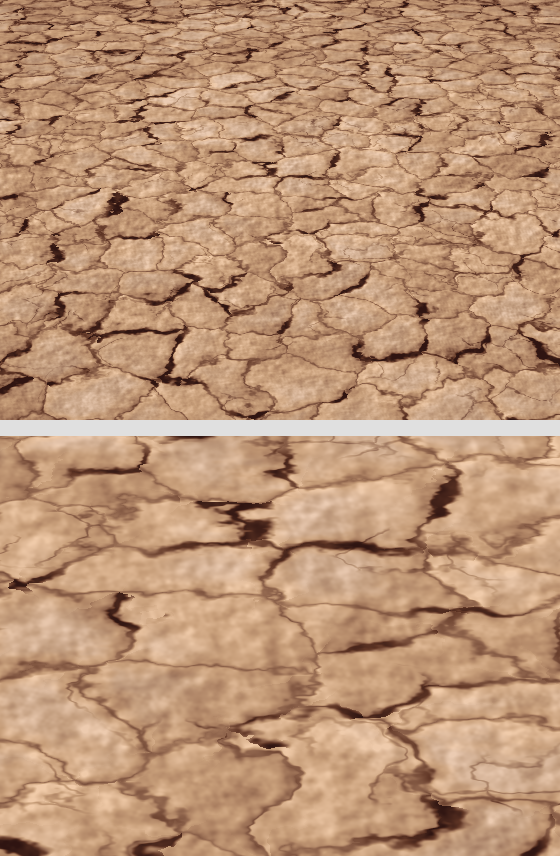
Top: the whole. Bottom: its middle third, enlarged.
This texture is drawn by a Shadertoy shader. Its source:

```glsl
// Sun-baked cracked mud receding toward a horizon above the frame.
// A warped Voronoi diagram in ground space gives plates and cracks; each edge
// is shaded by its direction to the light, and tones go through an earth ramp.

#define HORIZON 1.68      // height where the ground would vanish
#define PLATE_WIDTH 0.106 // plate width per unit below the horizon
#define DEPTH_SCALE 25.0  // plate rows along the depth
#define CRACK 0.040       // typical half width of a crack, in plates
#define RAGGED 0.085      // fine waviness of the edges
#define BASE_TONE 0.87
#define GRAIN 0.34
#define BUMP 0.34         // side-lit roughness of the surface
#define RELIEF 0.20
#define VIGNETTE 0.30
#define LIGHT_DIR vec2(-0.8, 0.6)

const vec3 EARTH[6] = vec3[6](
    vec3(0.18, 0.08, 0.07), vec3(0.37, 0.21, 0.15), vec3(0.53, 0.37, 0.29),
    vec3(0.67, 0.51, 0.40), vec3(0.77, 0.62, 0.49), vec3(0.87, 0.73, 0.61));

float hash(vec2 p) {
    return fract(sin(dot(p, vec2(127.1, 311.7))) * 43758.5453);
}

vec2 hash2(vec2 p) {
    return vec2(hash(p), hash(p + vec2(37.3, 17.9)));
}

float noise(vec2 p) {
    vec2 i = floor(p), f = fract(p);
    f = f * f * (3.0 - 2.0 * f);
    return mix(mix(hash(i), hash(i + vec2(1, 0)), f.x),
               mix(hash(i + vec2(0, 1)), hash(i + vec2(1, 1)), f.x), f.y);
}

float fbm(vec2 p) {
    float sum = 0.0, amp = 0.5;
    for (int i = 0; i < 3; i++) {
        sum += amp * noise(p);
        p = mat2(1.6, 1.2, -1.2, 1.6) * p + 7.3;
        amp *= 0.5;
    }
    return sum / 0.875;
}

vec2 noise2(vec2 p) {
    return vec2(noise(p), noise(p + 41.7)) - 0.5;
}

vec2 site(vec2 cell) {
    return cell + 0.5 + 0.9 * (hash2(cell) - 0.5);
}

// Returns edge distance, outward edge normal and a random value per edge.
vec4 plates(vec2 p, out vec2 cell) {
    vec2 home = floor(p), toSite = vec2(0);
    float nearest = 9.0;
    for (int j = -1; j <= 1; j++)
    for (int i = -1; i <= 1; i++) {
        vec2 c = home + vec2(i, j), r = site(c) - p;
        if (dot(r, r) < nearest) { nearest = dot(r, r); toSite = r; cell = c; }
    }
    vec4 edge = vec4(9, 0, 1, 0);
    for (int j = -2; j <= 2; j++)
    for (int i = -2; i <= 2; i++) {
        if (i == 0 && j == 0) continue;
        vec2 c = cell + vec2(i, j), r = site(c) - p;
        vec2 n = normalize(r - toSite);
        float d = dot(0.5 * (r + toSite), n);
        if (d < edge.x) edge = vec4(d, n, hash(c + cell + 0.5));
    }
    return edge;
}

vec3 earth(float tone) {
    float t = clamp(tone, 0.0, 1.12) * 5.0;
    int i = min(int(t), 4);
    return mix(EARTH[i], EARTH[i + 1], t - float(i));
}

void mainImage(out vec4 fragColor, in vec2 fragCoord) {
    vec2 uv = fragCoord / iResolution.y;
    float aspect = iResolution.x / iResolution.y;

    // Perspective ground plane and its stretch per canvas unit
    float below = HORIZON - uv.y;
    vec2 ground = vec2((uv.x - 0.5 * aspect) / (PLATE_WIDTH * below), DEPTH_SCALE / below);
    vec2 stretch = vec2(1.0 / (PLATE_WIDTH * below), DEPTH_SCALE / (below * below));
    float defocus = min(pow(abs(uv.y - 0.42) / 0.58, 2.0), 1.0);
    float blur = 0.0016 + 0.0016 * defocus;

    // Plates with bent, ragged outlines
    vec2 bent = ground + 0.40 * noise2(ground * 1.7) + 0.20 * noise2(ground * 4.3);
    bent += RAGGED * (noise2(ground * 11.0) + 0.5 * noise2(ground * 27.0));
    vec2 cell, chip;
    vec4 edge = plates(bent, cell);
    float facing = dot(edge.yz, LIGHT_DIR);
    float soft = length(edge.yz * stretch) * blur;

    // Plate surface: broad stains, plate tint, fine side-lit grain
    float stain = fbm(ground * 0.8 + 3.0);
    float mottle = fbm(ground * 4.0);
    vec2 grit = uv * vec2(68.0, 88.0);
    float grain = fbm(grit);
    float bump = grain - fbm(grit + 0.45 * LIGHT_DIR);
    float sharp = 1.0 - 0.6 * defocus;
    float tone = BASE_TONE + 0.34 * (stain - 0.5) + 0.30 * (mottle - 0.5);
    tone += 0.16 * (hash(cell + 5.1) - 0.5) + sharp * (GRAIN * (grain - 0.5) + BUMP * bump);

    // Rounded rims: lit toward the light, dim on the far side
    tone += RELIEF * facing * exp(-edge.x / 0.10);

    // Short hairlines that split some plates
    vec4 split = plates(bent * 1.5 + 11.0, chip);
    float splitSoft = 1.5 * length(split.yz * stretch) * blur;
    float hairline = 1.0 - smoothstep(0.0, 0.025 + splitSoft, split.x);
    tone -= 0.32 * hairline * smoothstep(0.52, 0.70, noise(ground * 1.5 + 20.0));

    // Main cracks: broken hairlines and gaps with a ragged cast shadow
    float rough = noise(ground * 8.0 + 5.0);
    float wide = edge.w * smoothstep(0.2, 0.9, noise(ground * 1.7 + 30.0));
    wide *= 0.35 + 0.65 * abs(facing);
    float halfWidth = CRACK * (0.35 + 2.4 * wide) * (1.0 + 0.7 * facing);
    halfWidth = halfWidth * (0.35 + 1.2 * rough) + 0.25 * soft;
    soft += 0.35 * halfWidth;
    float gap = 1.0 - smoothstep(halfWidth - soft, halfWidth + soft, edge.x);
    float slope = exp(-edge.x / (0.04 + 0.09 * wide));
    tone -= (0.14 + 0.35 * wide) * slope * (0.5 + rough);
    float bottom = mix(0.40, 0.04, smoothstep(0.05, 0.50, wide));
    tone = mix(tone, bottom + 0.30 * (grain - 0.4), gap);

    // Darker frame, then colour: grey plate centres, ochre dust at the edges
    vec2 off = (uv - vec2(0.52 * aspect, 0.52)) / vec2(0.5 * aspect, 0.5);
    tone -= VIGNETTE * 0.5 * dot(off * off, vec2(0.35, 0.65));
    float grey = smoothstep(0.05, 0.3, edge.x) * smoothstep(0.35, 0.7, stain);
    vec3 tint = mix(vec3(1.015, 1.0, 0.97), vec3(0.99, 1.0, 1.025), grey);
    fragColor = vec4(clamp(earth(tone) * tint, 0.0, 1.0), 1.0);
}
```
